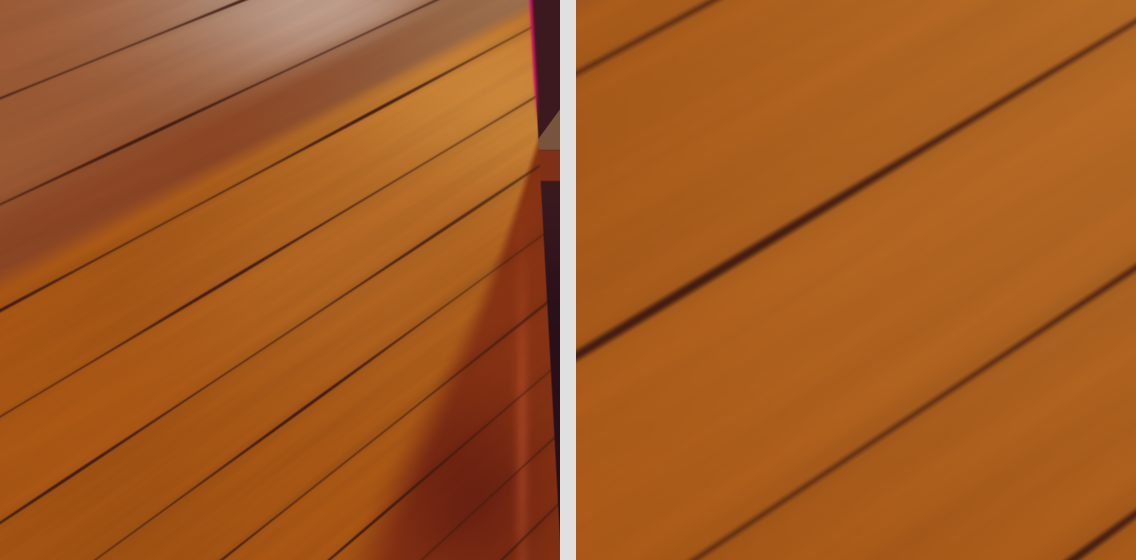
Left: the whole. Right: its middle third, enlarged.
Reproduce this texture procedurally as a Shadertoy shader.

```glsl
// Curved wall of varnished, fanning wooden boards with soft light, a red shadow and a dark post.

const vec3 ORANGE = vec3(0.65, 0.33, 0.075);
const vec3 GOLD   = vec3(0.80, 0.53, 0.23);
const vec3 ROSE   = vec3(0.61, 0.35, 0.20);
const vec3 SHEEN  = vec3(0.74, 0.61, 0.54);
const vec3 UMBER  = vec3(0.54, 0.27, 0.14);
const vec3 TAUPE  = vec3(0.61, 0.43, 0.30);
const vec3 RUST   = vec3(0.53, 0.20, 0.075);
const vec3 MAROON = vec3(0.42, 0.13, 0.065);
const vec3 SEAM   = vec3(0.27, 0.11, 0.07);
const vec3 POST   = vec3(0.23, 0.10, 0.12);
const vec3 FRINGE = vec3(0.80, 0.06, 0.38);

float hash(float n) {
    return fract(sin(n * 91.7 + 4.3) * 437.58);
}

// Soft elliptical spot: 1 at its centre, fading to 0.
float spot(vec2 p, vec2 centre, vec2 radius) {
    vec2 d = (p - centre) / radius;
    return exp(-dot(d, d));
}

// Height of one board at x; the boards narrow to the right.
float boardHeight(float x) {
    return 0.1895 - 0.0644 * x;
}

// Continuous board number; whole values lie on the seams.
float boardCoord(vec2 p) {
    return (p.y - 0.1758 + 0.4041 * p.x) / boardHeight(p.x);
}

// Layered sines, stretched along the boards.
float grain(float along, float across, float seed) {
    float sum = 0.0, amp = 0.5;
    vec2 q = vec2(along * 5.0, across * 7.0) + seed * 17.0;
    for (int i = 0; i < 4; i++) {
        sum += amp * sin(q.x + 1.7 * sin(q.y)) * sin(q.y + 0.8 * sin(q.x * 0.7));
        q = q * vec2(1.6, 1.9) + vec2(2.3, 4.1);
        amp *= 0.6;
    }
    return sum;
}

// Daylight over the boards: pale top, brown band, golden field.
vec3 litWood(vec2 p, float board) {
    vec3 top = mix(ROSE, SHEEN, spot(p, vec2(0.56, 0.0), vec2(0.32, 0.16)));
    top = mix(top, TAUPE, smoothstep(0.65, 0.95, p.x));
    vec3 band = mix(UMBER, TAUPE, smoothstep(0.35, 0.95, p.x));
    vec3 field = mix(ORANGE, GOLD, spot(p, vec2(0.88, 0.17), vec2(0.38, 0.22)));
    field = mix(field, vec3(0.70, 0.42, 0.16), 0.6 * spot(p, vec2(0.62, 0.46), vec2(0.33, 0.25)));
    vec3 color = mix(top, band, smoothstep(0.75, 1.35, board));
    return mix(color, field, smoothstep(1.58, 1.86, board));
}

// Red shadow with a dim core and a faint upright reflection.
vec3 shadedWood(vec2 p) {
    vec3 color = mix(RUST, MAROON, spot(p, vec2(0.84, 0.88), vec2(0.14, 0.17)));
    float streak = spot(p, vec2(0.932, 0.80), vec2(0.012, 0.26));
    return color + streak * vec3(0.12, 0.07, 0.05);
}

// Dark post at the right with a small ledge.
vec3 postColor(vec2 p, float aa) {
    float front = smoothstep(-aa, aa, p.y - 0.268) * smoothstep(-aa, aa, 0.323 - p.y);
    float slope = 0.25 - 1.37 * (p.x - 0.96);
    float ledge = smoothstep(-aa, aa, p.y - slope) * smoothstep(-aa, aa, 0.268 - p.y);
    vec3 color = mix(POST, vec3(0.16, 0.06, 0.10), smoothstep(0.3, 0.6, p.y));
    color = mix(color, vec3(0.47, 0.33, 0.24), ledge);
    return mix(color, vec3(0.50, 0.19, 0.09), front);
}

void mainImage(out vec4 fragColor, in vec2 fragCoord) {
    vec2 p = fragCoord / iResolution.xy;
    p.y = 1.0 - p.y; // measured down from the top
    float aa = max(0.002, 1.0 / iResolution.y);

    // Light, shadow and grain
    float board = boardCoord(p);
    float seed = hash(floor(board));
    float shadowEdge = 0.944 - 0.40 * (p.y - 0.306) + 0.012 * sin(p.y * 7.0 - 2.1);
    float softness = 0.008 + 0.045 * smoothstep(0.3, 1.0, p.y);
    float shadow = smoothstep(-softness, softness, p.x - shadowEdge);
    vec3 color = mix(litWood(p, board), shadedWood(p), shadow);
    float tone = 0.05 * grain(p.x, board, seed) + 0.05 * (seed - 0.5);
    color *= 1.0 + tone * (1.0 - 0.5 * shadow);

    // Seams, swelling and darkening along their length
    float index = round(board);
    float gap = abs(board - index) * boardHeight(p.x) * 0.86;
    float swell = 0.5 + 0.5 * sin(9.0 * p.x + 2.465 * index + 3.14);
    float width = 0.0011 + 0.0013 * swell * swell;
    float line = 1.0 - smoothstep(width - aa, width + 1.4 * aa, gap);
    float depth = mix(0.62, 0.95, swell) * (1.0 - 0.35 * smoothstep(0.6, 1.0, p.x));
    color = mix(color, SEAM, line * depth);
    color *= 1.0 - 0.08 * exp(-gap / 0.007);

    // Wall end with a colour fringe near the top
    float beyond = p.x - (0.948 + 0.054 * p.y);
    color = mix(color, postColor(p, aa), smoothstep(-aa, aa, beyond));
    float fringe = exp(-pow(beyond / 0.0035, 2.0)) * (1.0 - smoothstep(0.14, 0.23, p.y));
    color = mix(color, FRINGE, 0.85 * fringe);

    fragColor = vec4(clamp(color, 0.0, 1.0), 1.0);
}
```
